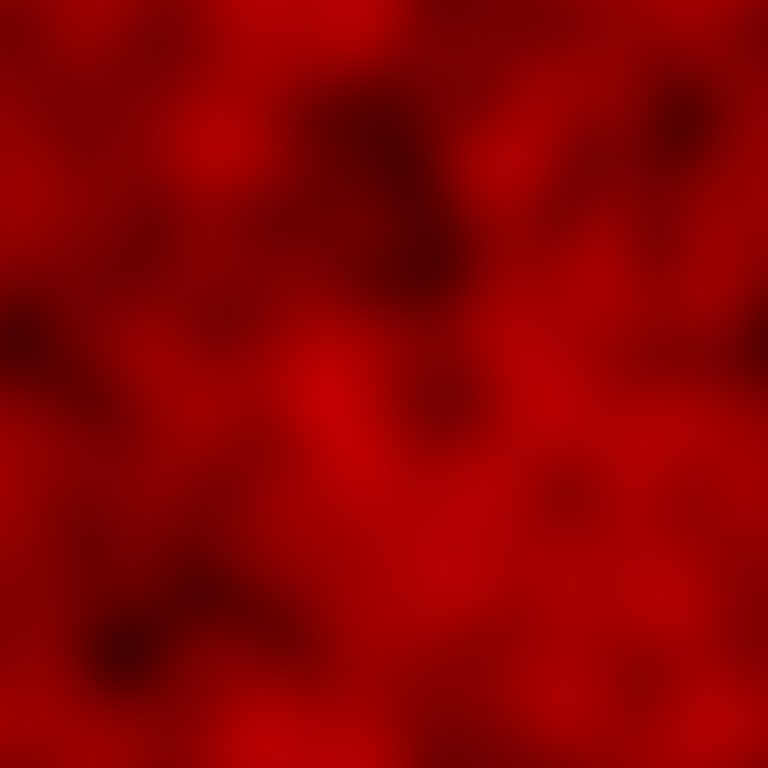
Give the GLSL for this texture, as a Shadertoy shader.

```glsl
// Soft, cloudy red texture that tiles, built by spectral synthesis: cosine
// waves with whole wave numbers and hashed phases are summed, so the blobs
// are round and wrap exactly. The sum is bent slightly toward the dark side.

#define MEAN_RED 0.546     // average red level
#define CONTRAST 0.092     // standard deviation of the red level
#define DARK_SKEW 0.065    // how far the dark tail stretches
#define COARSE_WAVES 1.86  // wave number where the large patches fade out
#define FINE_WAVES 3.7     // wave number where the small blobs fade out
#define FINE_SHARE 0.52    // part of the variance held by the small blobs
#define STRETCH 1.1        // above 1: blobs are taller than wide
#define MAX_WAVE 9         // highest wave number that is summed
#define SEED 23u

const float TAU = 6.2831853;

// Integer hash of a wave vector, 0..1.
float hash(ivec2 wave) {
    uvec2 w = uvec2(wave + 64);
    uint h = w.x * 1597u + w.y * 51749u + SEED * 7919u;
    h = (h ^ (h >> 16)) * 73244475u;
    h = (h ^ (h >> 15)) * 73244475u;
    h ^= h >> 16;
    return float(h & 65535u) / 65536.0;
}

// Gaussian bell of unit volume over the plane of wave vectors.
float bell(float waveSquared, float radius) {
    float area = radius * radius;
    return exp(-waveSquared / area) / area;
}

// Variance carried by one wave vector.
float wavePower(vec2 wave) {
    wave.y *= STRETCH;
    float waveSquared = dot(wave, wave);
    return mix(bell(waveSquared, COARSE_WAVES),
               bell(waveSquared, FINE_WAVES), FINE_SHARE);
}

// Periodic random field with zero mean and unit variance.
float cloudField(vec2 uv) {
    float sum = 0.0;
    float variance = 0.0;
    for (int y = 0; y <= MAX_WAVE; y++) {
        for (int x = -MAX_WAVE; x <= MAX_WAVE; x++) {
            // Half of the plane is enough, as opposite waves are equal
            if (y == 0 && x <= 0) continue;
            ivec2 wave = ivec2(x, y);
            float power = wavePower(vec2(wave));
            float phase = TAU * (dot(vec2(wave), uv) + hash(wave));
            sum += sqrt(power) * cos(phase);
            variance += 0.5 * power;
        }
    }
    return sum / sqrt(variance);
}

void mainImage(out vec4 fragColor, in vec2 fragCoord) {
    vec2 uv = fragCoord / iResolution.xy;

    // Skew the tones toward the shadows
    float tone = cloudField(uv);
    tone -= DARK_SKEW * (tone * tone - 1.0);

    float red = clamp(MEAN_RED + CONTRAST * tone, 0.0, 1.0);
    fragColor = vec4(red, 0.0, 0.0, 1.0);
}
```
